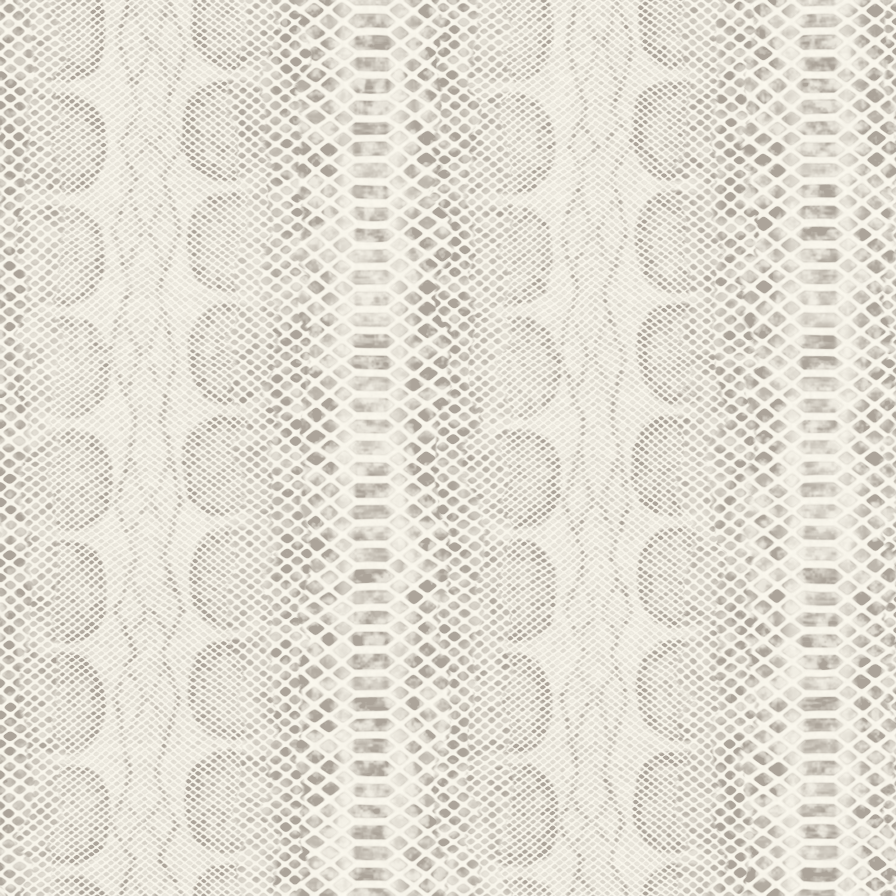
Write a three.js fragment shader that draws this texture.

```glsl
// Pale snakeskin in two vertical repeats: wide belly bars, diamond scales that
// shrink toward a narrow spine, and rounded blotches along both spine sides.
// Diagonal lattices of rising density form the scales; soft masks tint them.
varying vec2 vUv;

const float PERIOD = 0.5;          // width of one skin repeat
const float BELLY_X = 0.4145;      // axis of the belly bars
const float SPINE_X = 0.1645;      // axis of the spine
const float BELLY_ROWS = 42.0;     // bars over the canvas height
const float ROW_GROWTH = 1.42;     // density step between scale sizes
const float BAR_FLAT = 0.016;      // half length of a bar's flat part
const float SCALE_ASPECT = 1.3;    // scale width over height
const float BLOTCHES = 8.0;        // blotches over the canvas height
const float SCALE_RADIUS = 0.365;  // of a lattice step, the rest is seam
const float EDGE_SOFT = 0.0011;    // edge blur in canvas units
const vec3 CREAM = vec3(0.985, 0.975, 0.937);
const vec3 TAUPE = vec3(0.675, 0.645, 0.605);

float hash(vec2 p) {
  vec3 q = fract(vec3(p.xyx) * 0.1031);
  q += dot(q, q.yzx + 33.33);
  return fract((q.x + q.y) * q.z);
}

float valueNoise(vec2 p) {
  vec2 i = floor(p), f = fract(p);
  f = f * f * (3.0 - 2.0 * f);
  return mix(mix(hash(i), hash(i + vec2(1.0, 0.0)), f.x),
             mix(hash(i + vec2(0.0, 1.0)), hash(i + 1.0), f.x), f.y);
}

float fbm(vec2 p) {
  return 0.55 * valueNoise(p) + 0.3 * valueNoise(p * 2.1 + 7.0)
       + 0.15 * valueNoise(p * 4.3 + 19.0);
}

// Signed distance across to the nearest repeated axis
float axisOffset(float x, float axis) {
  return (fract((x - axis) / PERIOD + 0.5) - 0.5) * PERIOD;
}

// One size of scales: x = body coverage, y = random tone, z = outline
vec3 scales(vec2 p, float bellyX, float level, float lean) {
  float rows = floor(BELLY_ROWS * pow(ROW_GROWTH, level));
  float across = p.x;
  if (level < 0.5) across = sign(bellyX) * max(abs(bellyX) - BAR_FLAT, 0.0);
  float x = across * 2.0 * rows / SCALE_ASPECT;
  float y = p.y * 2.0 * rows;
  vec2 lattice = 0.5 * vec2(y + x, y - x);
  vec2 id = floor(lattice + 0.5);
  vec2 f = abs(lattice - id);
  // Fine scales narrow into slanted dashes
  float slim = 0.1 * max(level - 1.0, 0.0);
  f *= lean > 0.0 ? vec2(1.0 + slim, 1.0) : vec2(1.0, 1.0 + slim);
  float power = level < 0.5 ? 5.0 : 3.2;
  float r = pow(pow(f.x, power) + pow(f.y, power), 1.0 / power);
  float soft = EDGE_SOFT * rows * 1.28;
  float radius = SCALE_RADIUS + 0.04 * (hash(id + 5.0) - 0.5);
  float body = 1.0 - smoothstep(radius - soft, radius + soft, r);
  float outline = 1.0 - smoothstep(0.02, 0.04 + soft, abs(r - radius));
  return vec3(body, hash(id + 31.0 * level + 100.0), outline);
}

// Rounded blotches: dark rim facing the spine, open toward the belly
float blotchTone(float spineX, float y) {
  float side = sign(spineX);
  float row = y * BLOTCHES - (side < 0.0 ? 0.72 : 0.84);
  float id = floor(row + 0.5);
  vec2 seed = vec2(id + 40.0, side * 9.0 + 20.0);
  float shift = 0.012 * (hash(seed) - 0.5);
  vec2 q = vec2((abs(spineX) - 0.092 - shift) / 0.052, (row - id) / 0.475);
  float r = pow(pow(abs(q.x), 2.4) + pow(abs(q.y), 2.4), 1.0 / 2.4);
  float inside = 1.0 - smoothstep(0.9, 1.03, r);
  float rim = smoothstep(0.5, 0.95, r) * (1.0 - smoothstep(-0.5, 0.7, q.x));
  return inside * (0.44 + 0.42 * rim + 0.12 * (hash(seed + 3.0) - 0.5));
}

// Two opposed zigzags weave a chain of pale diamonds along the spine
float spineTone(float spineX, float y) {
  float wander = 0.014 * (valueNoise(vec2(y * 14.0, 3.0)) - 0.5);
  float zig = abs(fract(y * BLOTCHES + 0.5 * valueNoise(vec2(y * 9.0, 8.0))) - 0.5) * 4.0 - 1.0;
  float a = abs(spineX - wander);
  float outer = 0.027 + 0.011 * zig;
  float inner = 0.018 - 0.015 * zig;
  float lines = max(1.0 - smoothstep(0.001, 0.007, abs(a - outer)),
                    0.6 * (1.0 - smoothstep(0.001, 0.006, abs(a - inner))));
  return 0.24 * (1.0 - smoothstep(outer - 0.003, outer + 0.003, a)) + 0.42 * lines;
}

void main() {
  vec2 p = vUv + 0.004 * (vec2(valueNoise(vUv * 24.0), valueNoise(vUv * 24.0 + 50.0)) - 0.5);
  float bellyX = axisOffset(p.x, BELLY_X);
  float spineX = axisOffset(p.x, SPINE_X);
  float d = abs(bellyX);

  // Blend neighbouring scale sizes over narrow uneven borders
  float level = clamp((d - 0.078) / 0.036 + 0.5 + 0.7 * (valueNoise(p * 32.0) - 0.5), 0.0, 2.99);
  float base = floor(level);
  vec3 skin = mix(scales(p, bellyX, base, spineX), scales(p, bellyX, base + 1.0, spineX),
                  smoothstep(0.4, 0.6, level - base));

  // Tint by body zone
  float bar = 1.0 - smoothstep(0.016, 0.024, d);
  float flank = smoothstep(0.026, 0.055, d) * (1.0 - smoothstep(0.09, 0.155, d));
  float tone = 0.2 + 0.3 * bar + 0.5 * flank;
  tone = max(tone, blotchTone(spineX, p.y));
  tone = max(tone, spineTone(spineX, p.y));

  // Rubbed patches, brushed bars and fine grain
  float rub = smoothstep(0.22, 0.72, fbm(p * 85.0));
  float streak = valueNoise(p * vec2(90.0, 330.0));
  float drift = 0.8 + 0.4 * valueNoise(p * vec2(10.0, 7.0));
  float coarse = 1.0 - smoothstep(0.06, 0.14, d);
  float wear = mix(0.85 + 0.4 * rub, 0.3 + 1.1 * rub, coarse);
  wear *= mix(1.0, 0.65 + 0.7 * streak, bar);
  float shade = skin.x * tone * wear * drift * (0.65 + 0.75 * skin.y);
  shade += 0.07 * skin.z + 0.03 + 0.1 * (fbm(p * 210.0) - 0.4);
  gl_FragColor = vec4(mix(CREAM, TAUPE, clamp(shade, 0.0, 1.0)), 1.0);
}
```
